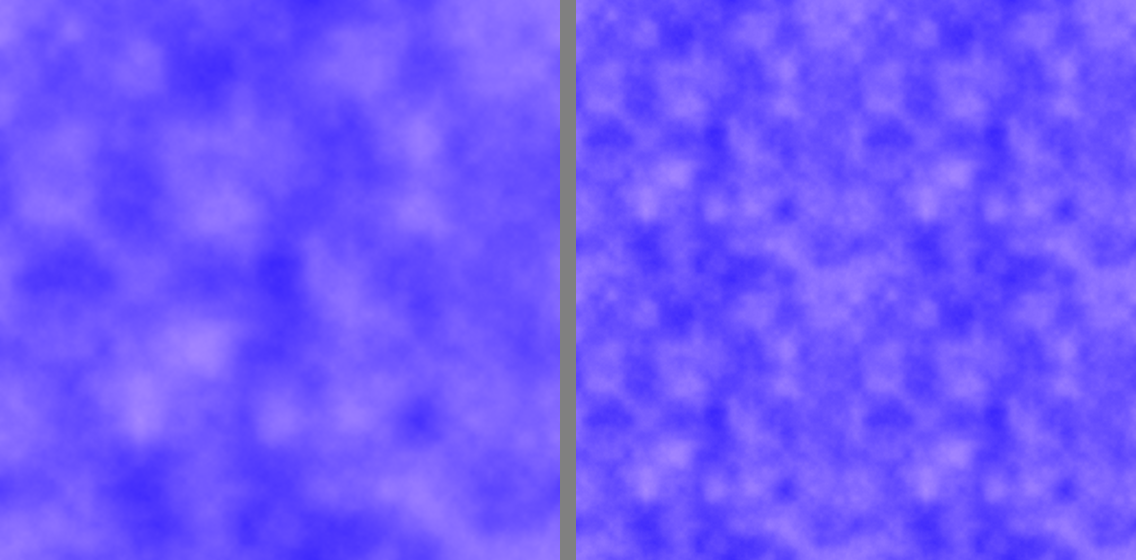
Left, the tile; right, the same tile 2 across and 2 down.
Write a Shadertoy shader that draws this texture.

```glsl
// Soft violet-blue clouds that tile in both directions.
// Several octaves of wrapping value noise are summed, each twice as fine and
// half as strong as the last, and the sum blends deep blue into pale violet.

// Integer hash of a lattice cell, giving a value from 0 to 1
float cellHash(ivec2 cell, int seed) {
    uint h = uint(cell.x) * 1597334677u ^ uint(cell.y) * 3812015801u ^ uint(seed) * 2654435769u;
    h = (h ^ (h >> 16)) * 2146121005u;
    h = (h ^ (h >> 15)) * 2221713035u;
    h ^= h >> 16;
    return float(h & 0xffffu) / 65535.0;
}

// Smooth value noise that repeats after a whole number of cells
float wrappedNoise(vec2 uv, int cells, int seed) {
    vec2 p = uv * float(cells);
    vec2 f = fract(p);
    vec2 blend = f * f * (3.0 - 2.0 * f);
    ivec2 low = ivec2(floor(p)) % cells;
    ivec2 high = (low + 1) % cells;
    float bottom = mix(cellHash(low, seed), cellHash(ivec2(high.x, low.y), seed), blend.x);
    float top = mix(cellHash(ivec2(low.x, high.y), seed), cellHash(high, seed), blend.x);
    return mix(bottom, top, blend.y);
}

// Weighted mean of the octaves, centred on one half
float cloudDensity(vec2 uv) {
    float sum = 0.0, weight = 1.0, total = 0.0;
    int cells = 8;
    for (int octave = 0; octave < 6; octave++) {
        sum += weight * wrappedNoise(uv, cells, octave + 1);
        total += weight;
        weight *= 0.5;
        cells *= 2;
    }
    return sum / total;
}

void mainImage(out vec4 fragColor, in vec2 fragCoord) {
    vec2 uv = fragCoord / iResolution.xy;

    // Deep blue hollows to pale violet crests
    vec3 deepBlue = vec3(0.18, 0.10, 0.985);
    vec3 paleViolet = vec3(0.70, 0.58, 1.005);
    fragColor = vec4(mix(deepBlue, paleViolet, cloudDensity(uv)), 1.0);
}
```
